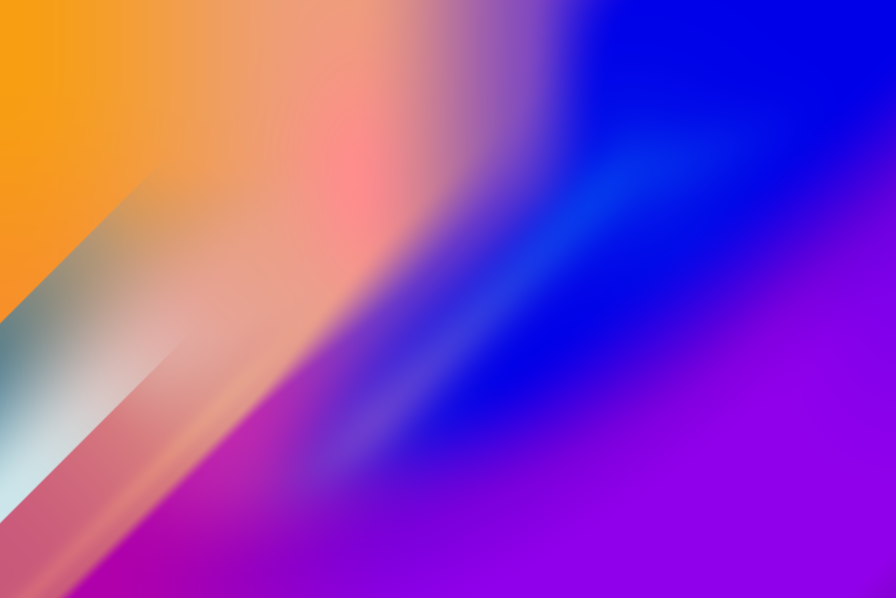
Give the GLSL for this background, as a WebGL 2 fragment shader.

```glsl
#version 300 es
precision highp float;
// Diagonal folds of soft light: orange and pale teal sweeping into blue and violet.
uniform vec2 u_resolution;
out vec4 outColor;

// Bell curve centred on zero
float bell(float offset, float width) {
  float t = offset / width;
  return exp(-t * t);
}

// Falls from one to zero between two values
float fadeOut(float start, float end, float v) {
  return 1.0 - smoothstep(start, end, v);
}

// Orange to peach, with a pink flush beside the violet
vec3 warmSide(vec2 p) {
  vec3 orange = mix(vec3(0.97, 0.56, 0.17), vec3(0.97, 0.62, 0.07), smoothstep(0.4, 0.9, p.y));
  vec3 warm = mix(orange, vec3(0.93, 0.62, 0.48), smoothstep(0.0, 0.55, p.x));
  float flush = bell(p.x - 0.6, 0.11) * bell(p.y - 0.68, 0.22);
  return mix(warm, vec3(1.0, 0.55, 0.55), flush);
}

// Pale band and rose strip, both dissolving as they rise
vec3 addFolds(vec3 base, float across, float along) {
  float k = smoothstep(-0.45, -0.15, across);
  vec3 low = mix(vec3(0.2, 0.46, 0.58), vec3(0.8, 0.9, 0.92), k);
  vec3 high = mix(vec3(0.76, 0.6, 0.44), vec3(0.9, 0.64, 0.6), k);
  vec3 band = mix(low, high, smoothstep(0.15, 0.9, along));
  float bandMask = smoothstep(-0.462, -0.456, across)
                 * fadeOut(0.72, mix(1.05, 1.35, k), along);
  vec3 color = mix(base, band, bandMask);

  vec3 strip = mix(vec3(0.79, 0.35, 0.48), vec3(0.87, 0.55, 0.5), smoothstep(0.05, 0.8, along));
  strip += vec3(0.04, 0.06, 0.0) * bell(across - 0.045, 0.025);
  float stripEnd = mix(0.82, 1.2, smoothstep(-0.125, 0.1, across));
  float stripMask = smoothstep(-0.128, -0.122, across) * fadeOut(0.45, stripEnd, along);
  return mix(color, strip, stripMask);
}

// Magenta and lilac turning to blue, lit by a bent crest, over a violet floor
vec3 coolSide(vec2 p, float across, float along) {
  vec3 magenta = mix(vec3(0.68, 0.0, 0.66), vec3(0.75, 0.16, 0.68), smoothstep(0.2, 0.7, along));
  vec3 lilac = mix(magenta, vec3(0.48, 0.26, 0.77), smoothstep(0.65, 1.2, along));
  float toBlue = smoothstep(0.1, 0.38, across + 0.3 * smoothstep(1.55, 2.05, along));
  vec3 color = mix(lilac, vec3(0.0, 0.0, 0.91), toBlue * smoothstep(0.35, 1.25, along));

  // Crest along the diagonal, then a faint arm to the right
  vec3 crest = mix(vec3(0.5, 0.3, 0.8), vec3(0.02, 0.27, 0.93), smoothstep(0.8, 1.7, along));
  float glow = 0.75 * bell(across - 0.33, 0.075)
             * smoothstep(0.55, 0.95, along) * fadeOut(1.65, 1.95, along);
  vec2 bend = p - vec2(1.06, 0.7);
  float arm = 0.4 * bell(bend.y - 0.34 * bend.x, 0.06)
            * smoothstep(-0.06, 0.08, bend.x) * fadeOut(0.0, 0.36, bend.x);
  float halo = 0.3 * bell(length(bend), 0.17);
  color = mix(color, crest, 1.0 - (1.0 - glow) * (1.0 - arm) * (1.0 - halo));

  // Violet below a curved, blurred horizon
  float u = p.x - 0.547;
  float height = p.y - (0.15 + 0.3 * u + 0.38 * u * u);
  vec3 violet = mix(vec3(0.46, 0.0, 0.85), vec3(0.57, 0.0, 0.92), smoothstep(0.02, 0.28, -height));
  violet.r -= 0.08 * smoothstep(1.25, 1.5, p.x) * smoothstep(0.1, 0.6, p.y);
  violet = mix(vec3(0.69, 0.0, 0.67), violet, smoothstep(0.15, 0.72, p.x));
  violet = mix(violet, vec3(0.5, 0.0, 0.78), 0.6 * smoothstep(1.4, 1.5, across));
  float blur = mix(0.09, 0.15, smoothstep(0.6, 1.2, p.x));
  return mix(color, violet, fadeOut(-blur, blur, height));
}

void main() {
  vec2 p = gl_FragCoord.xy / u_resolution.y;
  float across = p.x - p.y;
  float along = p.x + p.y;

  vec3 warm = addFolds(warmSide(p), across, along);
  vec3 cool = coolSide(p, across, along);

  // Diagonal ridge below, upright soft transition above
  float soft = mix(0.018, 0.075, smoothstep(0.7, 1.25, along));
  float ridge = smoothstep(-soft, soft, across - 0.107);
  float upright = smoothstep(0.58, 0.95, p.x);
  float coolMask = 1.0 - (1.0 - ridge) * (1.0 - upright);
  outColor = vec4(mix(warm, cool, coolMask), 1.0);
}
```
